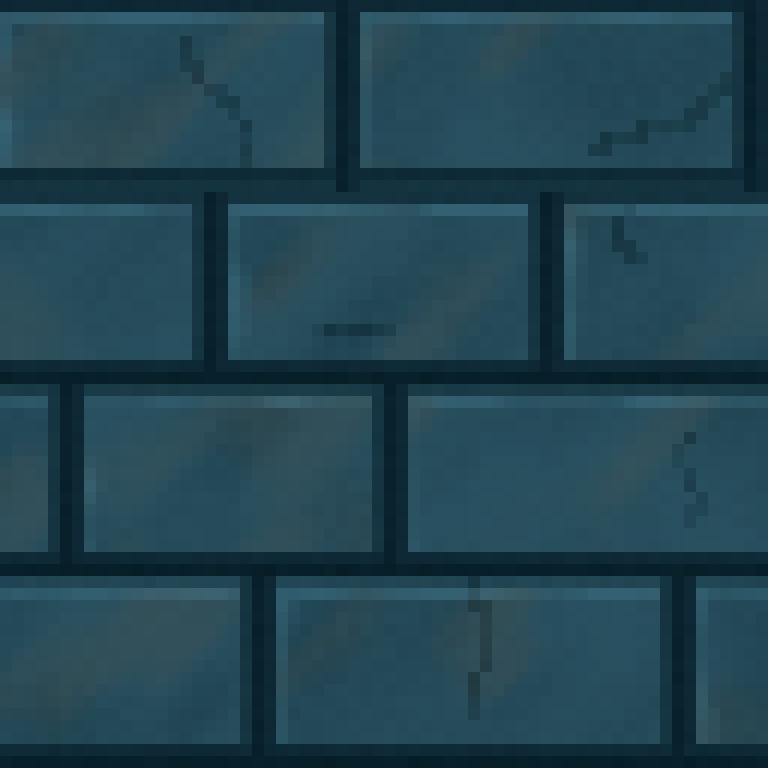
This texture is drawn by a Shadertoy shader. Its source:

```glsl
// Weathered teal brick wall in chunky texels: four staggered courses of two bricks, with cracks.
#define TEXELS 64.0        // texels across the canvas
#define COURSE 16.0        // texels per course
#define GRAIN 0.22         // tone jitter of single texels
#define MOTTLE 0.9         // strength of the soft diagonal patches
#define STAIN vec3(0.045, 0.008, -0.015)
#define CRACK_DEPTH 1.15   // tone steps a crack darkens
#define CRACK_WIDTH 0.62   // half width in texels

// Tones from deep mortar to lit rim
const vec3 TONES[6] = vec3[6](
    vec3(0.02, 0.11, 0.15), vec3(0.06, 0.17, 0.22), vec3(0.10, 0.23, 0.28),
    vec3(0.15, 0.30, 0.36), vec3(0.17, 0.33, 0.39), vec3(0.20, 0.38, 0.45));

// First mortar texel of the two upright joints in each course, top to bottom
const vec2 JOINTS[4] = vec2[4](
    vec2(28.0, 62.0), vec2(17.0, 45.0), vec2(5.0, 32.0), vec2(21.0, 56.0));

// Crack ends in texels from the upper left
const vec4 CRACKS[6] = vec4[6](
    vec4(15.5, 3.0, 21.0, 13.5), vec4(61.5, 7.0, 49.0, 13.5),
    vec4(51.5, 17.0, 52.5, 22.0), vec4(57.5, 36.0, 57.5, 44.0),
    vec4(39.8, 48.0, 40.3, 59.5), vec4(26.5, 27.5, 32.5, 27.5));

float hash(vec2 p) {
    return fract(sin(dot(p, vec2(127.1, 311.7))) * 43758.5453);
}

float noise(vec2 p) {
    vec2 i = floor(p), f = fract(p);
    f = f * f * (3.0 - 2.0 * f);
    return mix(mix(hash(i), hash(i + vec2(1, 0)), f.x),
               mix(hash(i + vec2(0, 1)), hash(i + vec2(1, 1)), f.x), f.y);
}

vec3 tone(float level) {
    level = clamp(level, 0.0, 4.999);
    int i = int(level);
    return mix(TONES[i], TONES[i + 1], fract(level));
}

// Darkness of the wobbling, broken cracks at a texel centre
float cracks(vec2 p) {
    float depth = 0.0;
    for (int i = 0; i < 6; i++) {
        vec2 a = CRACKS[i].xy, run = CRACKS[i].zw - a;
        float along = dot(p - a, run) / dot(run, run);
        float across = dot(p - a, vec2(-run.y, run.x)) / length(run);
        float wobble = 0.75 * sin(along * 7.0 + float(i) * 2.0) * step(abs(run.y), 12.0) * step(1.0, abs(run.y));
        float inside = step(0.0, along) * step(along, 1.0);
        float hit = step(abs(across - wobble), CRACK_WIDTH) * inside;
        depth = max(depth, hit * mix(0.45, 1.0, hash(p + 5.0)));
    }
    return depth;
}

vec3 wall(vec2 uv) {
    vec2 texel = floor(uv * TEXELS);
    texel.y = TEXELS - 1.0 - texel.y;
    float course = clamp(floor(texel.y / COURSE), 0.0, 3.0);
    float down = texel.y - course * COURSE;

    // Distance from the joint at the left of this brick
    vec2 gaps = mod(texel.x + 1.0 - JOINTS[int(course)], TEXELS);
    float right = min(gaps.x, gaps.y);
    vec2 brick = vec2(step(gaps.x, gaps.y), course);

    // Mortar profile: bed joints, then upright joints
    float mortar = 9.0;
    if (down < 0.5) mortar = 0.8 + 0.6 * course;
    else if (down > 14.5) mortar = max(0.2, 1.5 - 1.3 * course);
    else if (down > 13.5) mortar = 0.9;
    if (right < 0.5) mortar = min(mortar, 1.6);
    else if (right < 1.5) mortar = min(mortar, 0.3);
    else if (right < 2.5) mortar = min(mortar, 0.8);

    // Mottled brick face with streaks rising to the right
    vec2 streak = vec2((texel.x + texel.y) * 0.16, (texel.x - texel.y) * 0.07);
    float grain = GRAIN * (hash(texel) - 0.5);
    float level = 2.95 + MOTTLE * (noise(streak + brick * 17.0) - 0.45);
    float stain = smoothstep(0.45, 0.95, noise(streak * 1.1 + brick * 31.0 + 9.0));

    // Worn light rims on the top and left
    float wear = noise(texel * 0.3 + 40.0);
    if (down > 0.5 && down < 1.5) level = mix(3.7, 5.2, wear);
    else if (right > 2.5 && right < 3.5) level = mix(3.2, 5.0, wear);
    else if (right > 3.5 && right < 4.5) level += 0.9 * smoothstep(0.5, 0.9, wear);

    level -= CRACK_DEPTH * cracks(texel + 0.5);
    float face = step(level, mortar);
    return tone(min(level, mortar) + grain) + STAIN * stain * face;
}

void mainImage(out vec4 fragColor, in vec2 fragCoord) {
    // Four samples smooth the texel edges at any canvas size
    vec3 color = vec3(0.0);
    for (int i = 0; i < 4; i++) {
        vec2 offset = vec2(i % 2, i / 2) * 0.5 - 0.25;
        color += wall((fragCoord + offset) / iResolution.xy);
    }
    fragColor = vec4(color * 0.25, 1.0);
}
```
